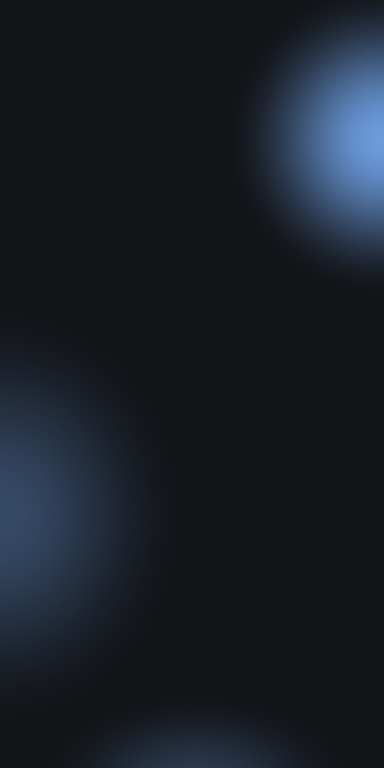
Give the GLSL for this background, as a Shadertoy shader.

```glsl
// Three soft blue glows at the edges of a near-black background.

const vec3 BACKGROUND = vec3(0.071, 0.078, 0.094);
const vec3 GLOW_BLUE  = vec3(0.420, 0.610, 0.865);

// Centres and radii are fractions of the canvas width and height.
const vec2  RIGHT_CENTER    = vec2(1.000, 0.818);
const vec2  RIGHT_RADIUS    = vec2(0.417, 0.208);
const float RIGHT_STRENGTH  = 1.0;

const vec2  LEFT_CENTER     = vec2(0.000, 0.329);
const vec2  LEFT_RADIUS     = vec2(0.495, 0.280);
const float LEFT_STRENGTH   = 0.40;

const vec2  BOTTOM_CENTER   = vec2(0.510, -0.020);
const vec2  BOTTOM_RADIUS   = vec2(0.420, 0.120);
const float BOTTOM_STRENGTH = 0.29;

const float DITHER = 1.0 / 255.0;

// Blurred ellipse: 1 at the centre, fading smoothly to 0 at the radius.
float softEllipse(vec2 uv, vec2 center, vec2 radius) {
    return 1.0 - smoothstep(0.0, 1.0, length((uv - center) / radius));
}

// Hash without sine, in the range 0 to 1.
float hash12(vec2 p) {
    vec3 q = fract(vec3(p.xyx) * 0.1031);
    q += dot(q, q.yzx + 33.33);
    return fract((q.x + q.y) * q.z);
}

void mainImage(out vec4 fragColor, in vec2 fragCoord) {
    vec2 uv = fragCoord / iResolution.xy;

    // Layer the glows over the background.
    vec3 color = BACKGROUND;
    color = mix(color, GLOW_BLUE, LEFT_STRENGTH * softEllipse(uv, LEFT_CENTER, LEFT_RADIUS));
    color = mix(color, GLOW_BLUE, BOTTOM_STRENGTH * softEllipse(uv, BOTTOM_CENTER, BOTTOM_RADIUS));
    color = mix(color, GLOW_BLUE, RIGHT_STRENGTH * softEllipse(uv, RIGHT_CENTER, RIGHT_RADIUS));

    // Sub-level dither hides banding in the dark gradients.
    color += (hash12(fragCoord) - 0.5) * DITHER;

    fragColor = vec4(color, 1.0);
}
```
